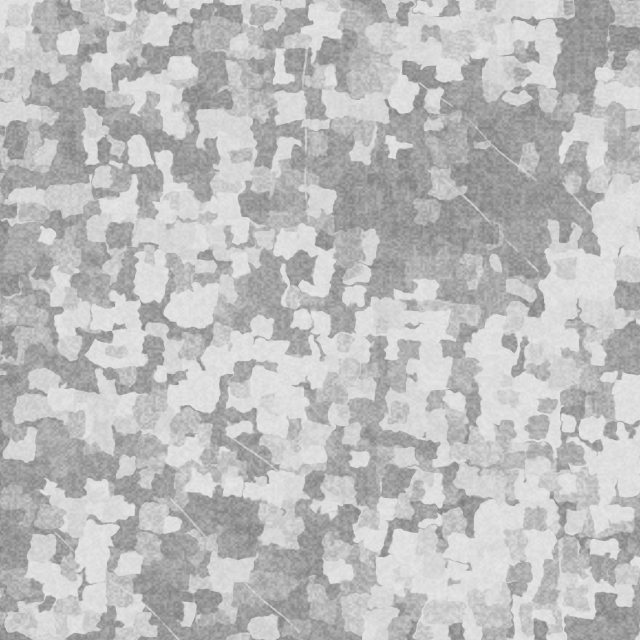
Write a WebGL 1 fragment shader that draws this texture.

```glsl
precision highp float;
// Grey aerial view of patchy farmland: ragged fields, woods and thin pale roads.
uniform vec2 u_resolution;

#define WOOD_TONE 0.585
#define FIELD_TONE 0.875
#define ROAD_TONE 0.83
#define LARGEST_FIELD 0.125
#define LAYER_SHRINK 0.81
#define EDGE_BLUR 0.0017
#define RAGGEDNESS 0.012
#define GRID_TILT 0.06
#define CLUSTERING 0.75
#define GRAIN_SCALE 290.0
#define GRAIN_STRENGTH 0.13
#define ROAD_WIDTH 0.0013

float hash(vec2 p) {
  return fract(sin(dot(p, vec2(127.1, 311.7))) * 43758.5453);
}

vec2 hash2(vec2 p) {
  return vec2(hash(p), hash(p + 57.3));
}

float noise(vec2 p) {
  vec2 i = floor(p);
  vec2 f = fract(p);
  f = f * f * (3.0 - 2.0 * f);
  float low = mix(hash(i), hash(i + vec2(1.0, 0.0)), f.x);
  float high = mix(hash(i + vec2(0.0, 1.0)), hash(i + 1.0), f.x);
  return mix(low, high, f.y);
}

vec2 noise2(vec2 p) {
  return vec2(noise(p), noise(p + 31.7)) - 0.5;
}

vec2 rotate(vec2 p, float angle) {
  float c = cos(angle);
  float s = sin(angle);
  return vec2(c * p.x - s * p.y, s * p.x + c * p.y);
}

float roundedBox(vec2 p, vec2 halfSize, float radius) {
  vec2 q = abs(p) - halfSize + radius;
  return length(max(q, 0.0)) + min(max(q.x, q.y), 0.0) - radius;
}

float segmentDistance(vec2 p, vec2 a, vec2 b) {
  vec2 along = b - a;
  float t = clamp(dot(p - a, along) / dot(along, along), 0.0, 1.0);
  return length(p - a - along * t);
}

// Paints one layer of scattered fields over the given tone.
float paintFields(float tone, vec2 p, float size, float layer) {
  vec2 home = floor(p / size);
  for (int x = -1; x <= 1; x++) {
    for (int y = -1; y <= 1; y++) {
      vec2 cell = home + vec2(float(x), float(y));
      vec2 id = cell + layer * 17.13;
      vec2 center = (cell + 0.2 + 0.6 * hash2(id)) * size;
      float cluster = noise(center * 6.0 + 4.2);
      float present = step(hash(id + 7.7), mix(0.35, 0.85, cluster));
      vec2 halfSize = mix(vec2(0.2), vec2(0.5), hash2(id + 3.1)) * size;
      float angle = GRID_TILT + 0.35 * (hash(id + 9.4) - 0.5);
      float d = roundedBox(rotate(p - center, angle), halfSize, 0.12 * size);
      float rank = hash(id + 5.9) + CLUSTERING * (cluster - 0.5);
      float fieldTone = mix(WOOD_TONE, FIELD_TONE, smoothstep(-0.05, 0.93, rank));
      float cover = 1.0 - smoothstep(-EDGE_BLUR, EDGE_BLUR, d);
      tone = mix(tone, fieldTone, cover * present);
    }
  }
  return tone;
}

// Broken pale tracks, some upright and some falling to the right.
float roadCover(vec2 p) {
  float cover = 0.0;
  for (int i = 0; i < 9; i++) {
    vec2 id = vec2(float(i), 2.6);
    vec2 start = hash2(id + 1.3);
    float diagonal = step(0.45, hash(id + 8.2));
    float angle = mix(-1.55, -0.75, diagonal) + 0.2 * (hash(id + 4.4) - 0.5);
    vec2 end = start + mix(0.14, 0.36, hash(id + 6.1)) * vec2(cos(angle), sin(angle));
    float d = segmentDistance(p, start, end);
    cover = max(cover, 1.0 - smoothstep(ROAD_WIDTH * 0.4, ROAD_WIDTH * 2.0, d));
  }
  return cover * smoothstep(0.1, 0.5, noise(p * 28.0));
}

void main() {
  vec2 uv = gl_FragCoord.xy / u_resolution.y;

  // Ragged outlines come from bending the ground plane.
  vec2 ground = uv + RAGGEDNESS * (noise2(uv * 45.0) + 0.55 * noise2(uv * 130.0));

  // Woods below, then ever smaller fields.
  float tone = WOOD_TONE + 0.07 * noise(ground * 14.0);
  float size = LARGEST_FIELD;
  for (int i = 0; i < 6; i++) {
    tone = paintFields(tone, ground, size, float(i) + 1.0);
    size *= LAYER_SHRINK;
  }

  vec2 roadPoint = uv + 0.012 * noise2(uv * 14.0);
  tone = mix(tone, max(tone, ROAD_TONE), 0.8 * roadCover(roadPoint));

  // Rough crowns in the woods, smoother ground on pale fields.
  float roughness = mix(1.0, 0.35, smoothstep(0.76, 0.86, tone));
  float grain = noise(uv * GRAIN_SCALE) - 0.5 + 0.5 * (noise(uv * 120.0 + 9.0) - 0.5);
  tone += GRAIN_STRENGTH * roughness * grain;

  gl_FragColor = vec4(vec3(tone), 1.0);
}
```
